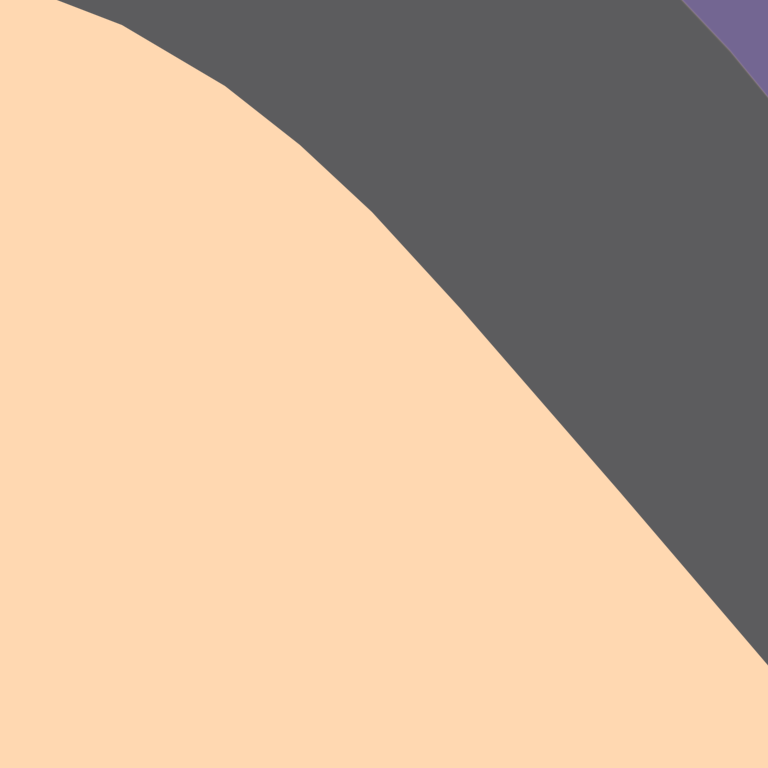
Give the GLSL for this background, as a WebGL 1 fragment shader.

```glsl
precision highp float;

uniform vec2 u_resolution;

// Extra drop of a slope that steepens past a bend
float bend(float x, float start, float steepening) {
  return steepening * max(x - start, 0.0);
}

// Faceted hillside, steepening towards the right
float hillHeight(float x) {
  float drop = 0.385 * (x - 0.0742);
  drop += bend(x, 0.1589, 0.207);
  drop += bend(x, 0.2930, 0.195);
  drop += bend(x, 0.3906, 0.144);
  drop += bend(x, 0.4844, 0.160);
  drop += bend(x, 0.5990, 0.060);
  drop += bend(x, 0.8073, 0.019);
  return 1.0 - drop;
}

// Lower edge of the corner band
float cornerHeight(float x) {
  return 1.0 - 1.06 * (x - 0.888) - bend(x, 0.9505, 0.16);
}

float coverage(float signedDistance, float pixel) {
  return smoothstep(-0.8 * pixel, 0.8 * pixel, signedDistance);
}

void main() {
  vec2 uv = gl_FragCoord.xy / u_resolution;
  float pixel = 1.0 / min(u_resolution.x, u_resolution.y);

  vec3 peach = vec3(1.0, 0.847, 0.694);
  vec3 charcoal = vec3(0.361, 0.361, 0.367);
  vec3 violet = vec3(0.452, 0.400, 0.573);

  // Vertical offsets scaled to approximate distance from each slope
  float hillSlope = (hillHeight(uv.x - 0.005) - hillHeight(uv.x + 0.005)) / 0.01;
  float hill = (uv.y - hillHeight(uv.x)) / length(vec2(1.0, hillSlope));
  float corner = (uv.y - cornerHeight(uv.x)) / 1.5;

  vec3 color = mix(peach, charcoal, coverage(hill, pixel));
  color = mix(color, violet, coverage(corner, pixel));

  // Faint warm seam along the corner band
  float seam = exp(-pow(corner / 0.0013, 2.0));
  color = mix(color, peach, 0.15 * seam);

  gl_FragColor = vec4(color, 1.0);
}
```
